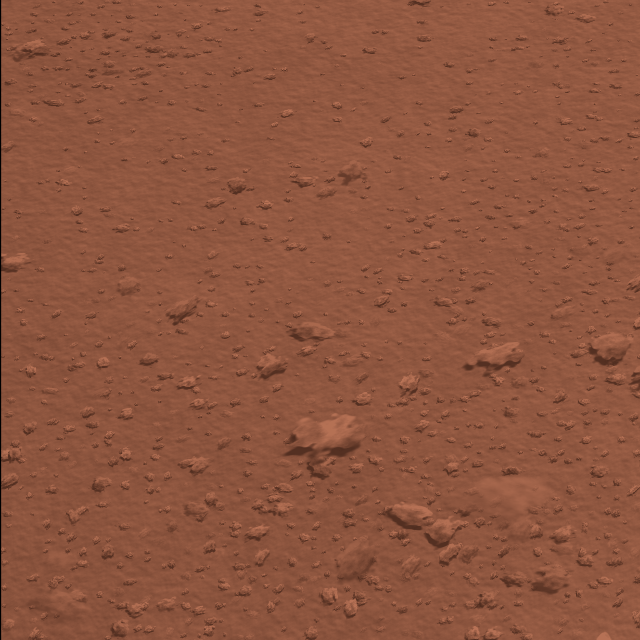
A three.js fragment shader for this texture:

```glsl
// Dusty red desert ground strewn with small sunlit rocks and pebbles.
varying vec2 vUv;

#define GROUND vec3(0.562, 0.340, 0.250)
#define TINT_CURVE vec3(1.0, 1.12, 1.2)
#define SUN_DIR vec2(0.36, 0.93)
#define EDGE_BLUR 0.0014
#define SHADOW_DEPTH 0.46
#define ROCK_LIFT 0.05
#define ROCK_RELIEF 0.34
#define GRAIN 0.10
#define SAND_RELIEF 0.17
#define BORDER_WIDTH 0.0018

float hash(vec2 p) {
  vec3 a = fract(p.xyx * vec3(0.1031, 0.1030, 0.0973));
  a += dot(a, a.yzx + 33.33);
  return fract((a.x + a.y) * a.z);
}

float noise(vec2 p) {
  vec2 i = floor(p), f = fract(p);
  f = f * f * (3.0 - 2.0 * f);
  return mix(mix(hash(i), hash(i + vec2(1.0, 0.0)), f.x),
             mix(hash(i + vec2(0.0, 1.0)), hash(i + vec2(1.0, 1.0)), f.x), f.y);
}

float fbm(vec2 p) {
  float sum = 0.0, amp = 0.53;
  for (int i = 0; i < 4; i++) {
    sum += amp * noise(p);
    p = mat2(0.8, 0.6, -0.6, 0.8) * p * 2.03 + 17.0;
    amp *= 0.5;
  }
  return sum;
}

// Gathering of dark stones at the upper left.
float cluster(vec2 p) {
  vec2 d = (p - vec2(0.17, 1.08)) / vec2(0.15, 0.12);
  return exp(-dot(d, d));
}

// Rocks thicken toward the lower right.
float rockDensity(vec2 p) {
  float nearRight = smoothstep(0.4, 1.5, p.x + 1.0 - p.y);
  return 0.5 + 0.8 * nearRight + 1.9 * cluster(p);
}

// Irregular, angular outline; 1.0 lies on the rim.
float rockShape(vec2 q, vec2 key) {
  vec2 a = abs(q);
  float d = mix(length(q), max(a.x + 0.4 * a.y, a.y), 0.55);
  return d + 0.75 * (noise(q * 1.6 + key) - 0.5) + 0.5 * (noise(q * 3.7 + key) - 0.5);
}

// Lays one size class of rocks over the ground tone.
void addRocks(inout float tone, vec2 p, float cell, float share, float seed) {
  vec2 home = floor(p / cell);
  for (int j = -1; j <= 1; j++) {
    for (int i = -1; i <= 1; i++) {
      vec2 id = home + vec2(float(i), float(j));
      vec2 key = id * 1.37 + seed;
      vec2 jitter = vec2(hash(key), hash(key + 41.7));
      vec2 center = (id + 0.15 + 0.7 * jitter) * cell;
      if (hash(key + 83.1) > share * rockDensity(center)) continue;

      float pick = hash(key + 127.9);
      float size = cell * mix(0.09, 0.25, pick * pick) * mix(1.15, 0.8, center.y);
      float tilt = 0.25 + 0.9 * (hash(key + 171.3) - 0.5);
      float dusty = smoothstep(0.6, 1.0, hash(key + 211.6));
      float stretch = mix(1.1, 2.2, hash(key + 257.2));

      // Local frame, with the rim softened on dust-covered rocks.
      float c = cos(tilt), s = sin(tilt);
      vec2 q = mat2(c, -s, s, c) * (p - center) / size;
      q.x /= stretch;
      if (dot(q, q) > 6.0) continue;
      float soft = min(EDGE_BLUR / size + 0.05 + 0.25 * dusty, 0.55);

      float shadowShape = rockShape(q + SUN_DIR * vec2(0.6, 0.45), key);
      float shadow = 1.0 - smoothstep(0.9 - soft, 1.05 + soft, shadowShape);
      float body = 1.0 - smoothstep(1.0 - soft, 1.0 + soft, rockShape(q, key));

      // Lit top, dim underside and rough facets.
      float facing = dot(q, SUN_DIR) * 0.65 + 1.9 * (fbm(q * 2.6 + key) - 0.5);
      float albedo = ROCK_LIFT + 0.16 * (hash(key + 307.4) - 0.6) - 0.1 * cluster(center);
      float rock = albedo + ROCK_RELIEF * clamp(facing, -1.0, 0.5) * (1.0 - 0.5 * dusty);
      tone = mix(tone, -SHADOW_DEPTH, shadow * mix(0.9, 0.12, dusty));
      tone = mix(tone, rock + 0.04 * dusty, body * mix(1.0, 0.65, dusty));
    }
  }
}

void main() {
  // Foreshortening: the ground is squeezed toward the far, upper side.
  vec2 p = vec2(vUv.x, vUv.y * (0.88 + 0.3 * vUv.y));

  // Broad light falloff and faint dusty patches.
  float tone = 0.06 * (vUv.x - 0.45) + 0.04 * (vUv.y - 0.5);
  tone += 0.07 * (fbm(p * vec2(3.5, 5.0) + 4.0) - 0.5);
  tone += 0.07 * (fbm(p * vec2(22.0, 34.0)) - 0.5);

  // Sand grain, and small bumps lit from the sun side.
  vec2 sand = p * vec2(85.0, 130.0) + 9.0;
  float bump = fbm(sand);
  tone += GRAIN * (bump - 0.5) + SAND_RELIEF * (bump - fbm(sand + 0.5 * SUN_DIR));

  // From fine pebbles up to the few large rocks.
  addRocks(tone, p, 0.020, 0.42, 3.0);
  addRocks(tone, p, 0.036, 0.30, 19.0);
  addRocks(tone, p, 0.075, 0.27, 57.0);
  addRocks(tone, p, 0.140, 0.13, 91.0);

  vec3 color = GROUND * pow(vec3(max(1.0 + tone, 0.3)), TINT_CURVE);

  // Thin dark border on the left side.
  color *= smoothstep(0.4 * BORDER_WIDTH, 1.6 * BORDER_WIDTH, vUv.x);
  gl_FragColor = vec4(color, 1.0);
}
```
